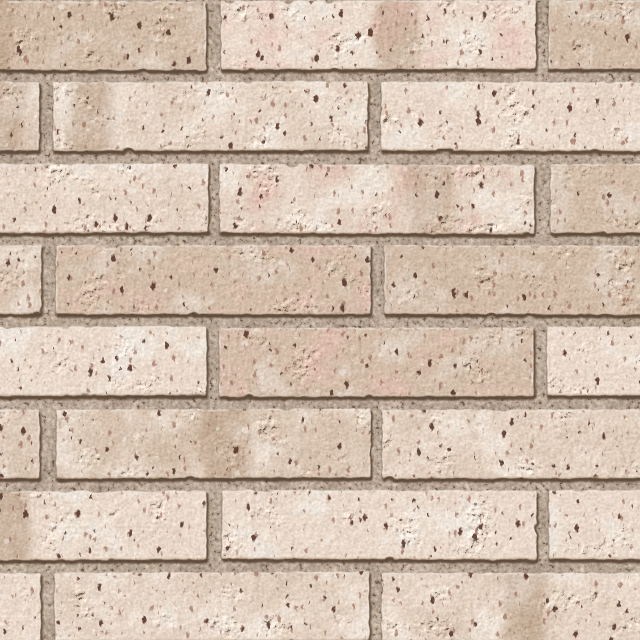
This texture is drawn by a Shadertoy shader. Its source:

```glsl
// Draws a running-bond wall of pale, speckled bricks set in recessed sandy mortar.
const vec2 PITCH = vec2(0.513, 0.1277);      // brick plus joint
const vec2 HALF_BRICK = vec2(0.2458, 0.0537);
const float TOP_OFFSET = -0.0091;            // start of the first course
const vec2 SHIFT = vec2(0.334, 0.0745);      // even and odd courses

const vec3 CREAM = vec3(0.915, 0.850, 0.790);
const vec3 TAN = vec3(0.820, 0.735, 0.655);
const vec3 STAIN = vec3(0.740, 0.640, 0.550);
const vec3 PINK = vec3(0.900, 0.745, 0.700);
const vec3 CHALK = vec3(0.940, 0.910, 0.875);
const vec3 MORTAR = vec3(0.715, 0.645, 0.580);
const vec3 SHADOW = vec3(0.345, 0.265, 0.195);
const vec3 IRON = vec3(0.340, 0.215, 0.175);
const vec3 RUST = vec3(0.620, 0.450, 0.380);

vec2 hash2(vec2 p) {
    vec3 q = fract(p.xyx * vec3(0.1031, 0.1030, 0.0973));
    q += dot(q, q.yzx + 33.33);
    return fract((q.xx + q.yz) * q.zy);
}

float cornerSlope(vec2 corner, vec2 offset) {
    return dot(hash2(corner) * 2.0 - 1.0, offset);
}

float gradientNoise(vec2 p) {
    vec2 i = floor(p), f = fract(p), e = vec2(1.0, 0.0);
    vec2 w = f * f * f * (f * (f * 6.0 - 15.0) + 10.0);
    float low = mix(cornerSlope(i, f), cornerSlope(i + e, f - e), w.x);
    float high = mix(cornerSlope(i + e.yx, f - e.yx), cornerSlope(i + e.xx, f - e.xx), w.x);
    return mix(low, high, w.y);
}

float fbm(vec2 p) {
    float sum = 0.0, gain = 1.0;
    for (int i = 0; i < 4; i++, gain *= 0.5) {
        sum += gain * gradientNoise(p);
        p = mat2(1.6, 1.2, -1.2, 1.6) * p + 17.3;
    }
    return sum;
}

float boxDistance(vec2 p, vec2 halfSize, float corner) {
    vec2 q = abs(p) - halfSize + corner;
    return length(max(q, 0.0)) + min(max(q.x, q.y), 0.0) - corner;
}

// Coverage of upright flecks scattered one per grid cell
float flecks(vec2 p, vec2 cellSize, vec2 maxRadius, float density, float seed, float blur) {
    float cover = 0.0;
    for (int n = 0; n < 9; n++) {
        vec2 cell = floor(p / cellSize) + vec2(n % 3 - 1, n / 3 - 1);
        vec2 spot = (cell + hash2(cell + seed)) * cellSize;
        vec2 pick = hash2(cell + seed + 71.3);
        vec2 radius = maxRadius * mix(0.3, 1.0, pick.y * pick.y);
        float d = (length((p - spot) / radius) - 1.0) * radius.x;
        cover = max(cover, step(pick.x, density) * (1.0 - smoothstep(-blur, blur, d)));
    }
    return cover;
}

// Shading of a rough surface lit from the upper left
float relief(vec2 p, float scale) {
    return fbm(p * scale) - fbm((p - vec2(0.0016, 0.0026)) * scale);
}

vec3 mortarColor(vec2 p, float shade) {
    float grain = fbm(p * 150.0);
    vec3 color = MORTAR + 0.22 * grain + 0.12 * gradientNoise(p * 24.0);
    color = mix(color, SHADOW, 0.6 * smoothstep(0.25, 0.55, -grain));
    return mix(color, SHADOW, shade);
}

vec3 brickColor(vec2 p, vec2 local, vec2 id, float edge, float blur) {
    vec2 tone = hash2(id + 5.7), mark = hash2(id + 23.1);
    float cloud = fbm(p * 13.0 + id * 3.1);
    // Firing tone, chalky bloom, upright stain band and pink blush
    vec3 color = mix(CREAM, TAN, smoothstep(0.25, 0.95, tone.x + 0.4 * cloud));
    color = mix(color, CHALK, 0.75 * smoothstep(0.0, 0.4, -cloud) * (1.0 - 0.6 * tone.x));
    float bandOffset = abs(local.x - (mark.x - 0.5) * 0.4 + 0.02 * cloud);
    float band = (1.0 - smoothstep(0.022, 0.048, bandOffset)) * step(0.5, mark.y);
    color = mix(color, STAIN, band * (0.65 + 0.5 * cloud));
    color = mix(color, PINK, step(0.78, tone.y) * smoothstep(-0.1, 0.6, cloud) * 0.6);
    // Sandy grain and torn clay with dark crevices
    float torn = smoothstep(0.08, 0.36, gradientNoise(p * vec2(18.0, 24.0) + id * 7.0));
    float bump = relief(p, 85.0);
    color += 0.10 * gradientNoise(p * 230.0) + 0.05 * gradientNoise(p * vec2(150.0, 40.0));
    color += bump * mix(0.08, 0.30, torn);
    color = mix(color, SHADOW, 0.75 * torn * smoothstep(0.20, 0.50, -bump));
    // Chalky, rusty and iron flecks with ragged outlines
    vec2 ragged = p + 0.004 * vec2(gradientNoise(p * 190.0), gradientNoise(p * 190.0 + 40.0));
    color = mix(color, CHALK, 0.6 * flecks(ragged, vec2(0.035), vec2(0.006, 0.005), 0.3, 9.0, blur));
    color = mix(color, RUST, 0.75 * flecks(ragged, vec2(0.016, 0.019), vec2(0.0025, 0.005), 0.45, 31.0, blur));
    color = mix(color, IRON, 0.9 * flecks(ragged, vec2(0.029, 0.027), vec2(0.0036, 0.0064), 0.4, 57.0, blur));
    // Pale upper arris and darker underside
    float rim = 0.7 * smoothstep(-0.0045, -0.0005, edge);
    color = mix(color, CHALK, rim * smoothstep(-0.2, 0.1, gradientNoise(p * 60.0)));
    return mix(color, STAIN, rim * smoothstep(0.045, 0.054, local.y));
}

void mainImage(out vec4 fragColor, in vec2 fragCoord) {
    float pixel = 1.0 / iResolution.y;
    vec2 p = vec2(fragCoord.x, iResolution.y - fragCoord.y) * pixel;
    // Course and brick, alternate courses shifted by half a brick
    float row = floor((p.y - TOP_OFFSET) / PITCH.y);
    float shift = mod(row, 2.0) < 0.5 ? SHIFT.x : SHIFT.y;
    vec2 cell = vec2(floor((p.x - shift) / PITCH.x), row), id = cell + 11.0;
    vec2 jitter = (hash2(id + 41.9) - 0.5) * vec2(0.006, 0.002);
    vec2 local = p - vec2(shift, TOP_OFFSET) - (cell + 0.5) * PITCH - jitter;
    local.y += local.x * (hash2(id + 63.0).x - 0.5) * 0.008;
    // Uneven brick outline and the shadow it throws down and right
    float wear = 0.0024 * fbm(p * 50.0) + 0.004 * smoothstep(0.22, 0.5, gradientNoise(p * 32.0));
    float edge = boxDistance(local, HALF_BRICK, 0.003) + wear;
    float shadowEdge = boxDistance(local - vec2(0.0015, 0.0042), HALF_BRICK, 0.003) + wear;
    float shade = 0.9 * (1.0 - smoothstep(-0.001, 0.0045, shadowEdge));
    vec3 brick = brickColor(p, local, id, edge, 0.8 * pixel);
    vec3 color = mix(mortarColor(p, shade), brick, 1.0 - smoothstep(-pixel, pixel, edge));
    fragColor = vec4(color, 1.0);
}
```
